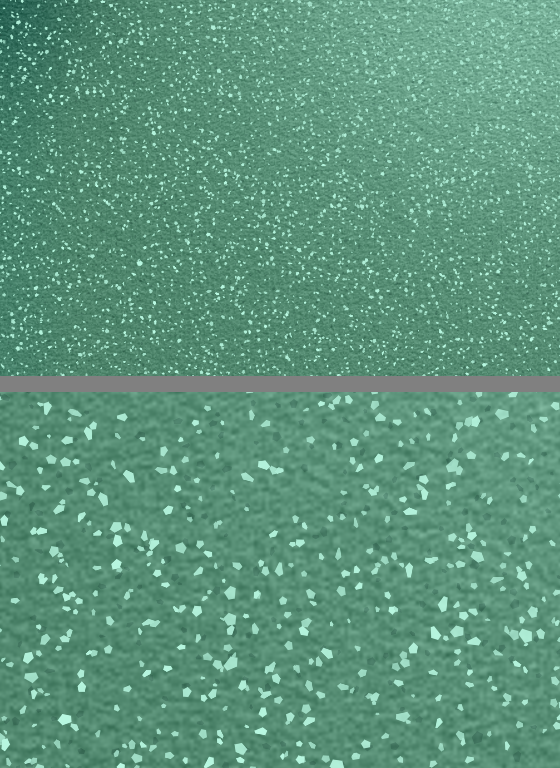
Top, the full canvas; bottom, a detail of the centre.
This texture is drawn by a Shadertoy shader. Its source:

```glsl
float hash(vec2 p) {
    return fract(sin(dot(p, vec2(127.1, 311.7))) * 43758.55);
}

float noise(vec2 p) {
    vec2 i = floor(p), f = fract(p);
    f = f * f * (3.0 - 2.0 * f);
    return mix(mix(hash(i), hash(i + vec2(1, 0)), f.x),
               mix(hash(i + vec2(0, 1)), hash(i + vec2(1, 1)), f.x), f.y);
}

// Height of the pebbled surface, slightly stretched sideways
float pebbles(vec2 p) {
    p = mat2(0.96, -0.28, 0.28, 0.96) * p;
    return 0.5 * noise(p * vec2(95.0, 140.0)) + 0.5 * noise(p * vec2(170.0, 230.0) + 37.0);
}

// Coverage by angular chips scattered on a jittered grid
float chips(vec2 p, float cells, float share, float size, float seed) {
    float pixel = 1.0 / iResolution.y;
    vec2 home = floor(p * cells);
    float cover = 0.0;
    for (int y = -1; y <= 1; y++)
    for (int x = -1; x <= 1; x++) {
        vec2 cell = home + vec2(x, y);
        vec2 id = cell + seed;
        vec2 center = (cell + vec2(hash(id + 3.1), hash(id + 7.7))) / cells;
        float clump = 0.3 + 1.4 * noise(center * 22.0 + seed);
        if (hash(id) > share * clump) continue;

        // Stretched irregular polygon: five edges at uneven distances
        float turn = 6.283 * hash(id + 17.9);
        float c = cos(turn), s = sin(turn);
        vec2 q = mat2(c, -s, s, c) * (p - center);
        q.y *= mix(1.0, 1.6, hash(id + 29.3));
        float radius = size * mix(0.6, 1.2, hash(id + 11.3));
        float d = -1.0;
        for (int k = 0; k < 5; k++) {
            float a = 1.257 * float(k);
            float reach = radius * mix(0.5, 1.3, hash(id + 23.0 + float(k) * 1.7));
            d = max(d, dot(q, vec2(cos(a), sin(a))) - reach);
        }
        float bright = mix(0.7, 1.0, hash(id + 41.3));
        cover = max(cover, bright * smoothstep(0.7 * pixel, -0.6 * pixel, d));
    }
    return cover;
}

void mainImage(out vec4 fragColor, in vec2 fragCoord) {
    vec2 p = fragCoord / iResolution.y;
    float aspect = iResolution.x / iResolution.y;

    // Broad lighting: glow at upper right, shade at upper left
    vec2 toGlow = (p - vec2(aspect * 0.92, 1.0)) * vec2(0.9, 1.2);
    vec2 toShade = p - vec2(0.0, 1.02);
    float glow = exp(-2.4 * dot(toGlow, toGlow));
    float shade = exp(-14.0 * dot(toShade, toShade));
    vec3 color = vec3(0.305, 0.52, 0.42);
    color += vec3(0.14, 0.15, 0.155) * glow;
    color -= vec3(0.12, 0.12, 0.09) * shade;
    color += 0.02 * smoothstep(0.2, 1.4, p.x);
    color -= vec3(0.03, 0.015, 0.005) * smoothstep(0.25, 0.0, p.x);

    // Embossed pebbles lit from the upper right, plus fine grain
    float relief = pebbles(p) - pebbles(p + vec2(0.002, 0.004));
    color += relief * mix(0.13, 0.22, glow);
    color += 0.10 * (noise(p * 300.0) - 0.5);

    // Dark pits
    float pits = chips(p, 48.0, 0.5, 0.0034, 91.0);
    color = mix(color, color * vec3(0.7, 0.78, 0.78), 0.75 * pits);

    // Pale glitter: larger flakes and small sparks
    float flakes = chips(p, 46.0, 0.5, 0.0046, 5.0);
    float sparks = chips(p, 54.0, 0.45, 0.0034, 53.0);
    float glitter = max(flakes, 0.9 * sparks);
    color = mix(color, vec3(0.74, 0.99, 0.9), glitter * mix(1.0, 0.75, glow));

    fragColor = vec4(clamp(color, 0.0, 1.0), 1.0);
}
```
